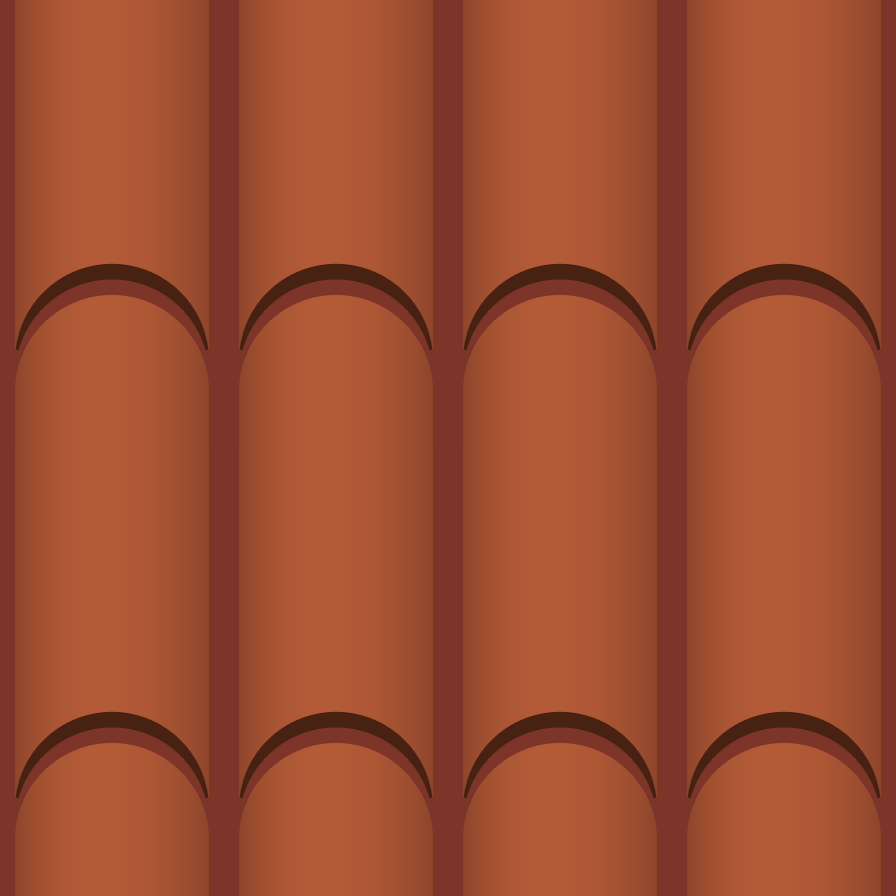
A Shadertoy shader for this pattern:

```glsl
// Barrel roof tiles: shaded clay columns with round overlapping ends.

const float COLUMNS = 4.0;       // tiles across
const float ROW_HEIGHT = 2.0;    // row height in column widths, two rows
const float RADIUS = 0.4333;     // half width of a tile
const float TILE_Y = 0.25;       // arc centre of the lower tile
const float LIP_Y = 0.319;       // arc centre of the red lip
const float SHADOW_Y = 0.389;    // arc centre of the shadow
const float SHADOW_END = 0.4375; // height where the shadow is cut off
const float CREST = -0.06;       // brightest line, left of the middle

const vec3 CLAY_LIGHT = vec3(0.705, 0.355, 0.215);
const vec3 CLAY_DARK = vec3(0.555, 0.272, 0.168);
const vec3 GAP_RED = vec3(0.494, 0.208, 0.160);
const vec3 SHADOW = vec3(0.28, 0.13, 0.07);

// Coverage of a shape from its signed distance
float cover(float dist, float pixel) {
    return clamp(0.5 - dist / pixel, 0.0, 1.0);
}

// Signed distance to an endless column with a round top
float domeDistance(vec2 p, float centreY, float radius) {
    return length(vec2(p.x, max(p.y - centreY, 0.0))) - radius;
}

// Curved clay, falling off from the crest to either side
vec3 clayColour(float x, float crest, float radius) {
    float side = x < crest ? crest + radius : radius - crest;
    float t = clamp((x - crest) / side, -1.0, 1.0);
    return mix(CLAY_LIGHT, CLAY_DARK, t * t);
}

vec3 roofTiles(vec2 p, float pixel) {
    vec3 clay = clayColour(p.x, CREST, RADIUS);
    vec3 colour = clay;

    // Shadow under the upper tile, then the red lip below it
    colour = mix(colour, SHADOW, cover(domeDistance(p, SHADOW_Y, RADIUS), pixel));
    float lip = min(domeDistance(p, LIP_Y, RADIUS), p.y - SHADOW_END);
    colour = mix(colour, GAP_RED, cover(lip, pixel));

    // Lower tile, then the gaps between columns
    colour = mix(colour, clay, cover(domeDistance(p, TILE_Y, RADIUS), pixel));
    return mix(colour, GAP_RED, cover(RADIUS - abs(p.x), pixel));
}

void mainImage(out vec4 fragColor, in vec2 fragCoord) {
    vec2 grid = fragCoord / iResolution.xy * COLUMNS;
    vec2 p = vec2(fract(grid.x) - 0.5, mod(grid.y, ROW_HEIGHT));
    float pixel = COLUMNS / min(iResolution.x, iResolution.y);
    fragColor = vec4(roofTiles(p, pixel), 1.0);
}
```
